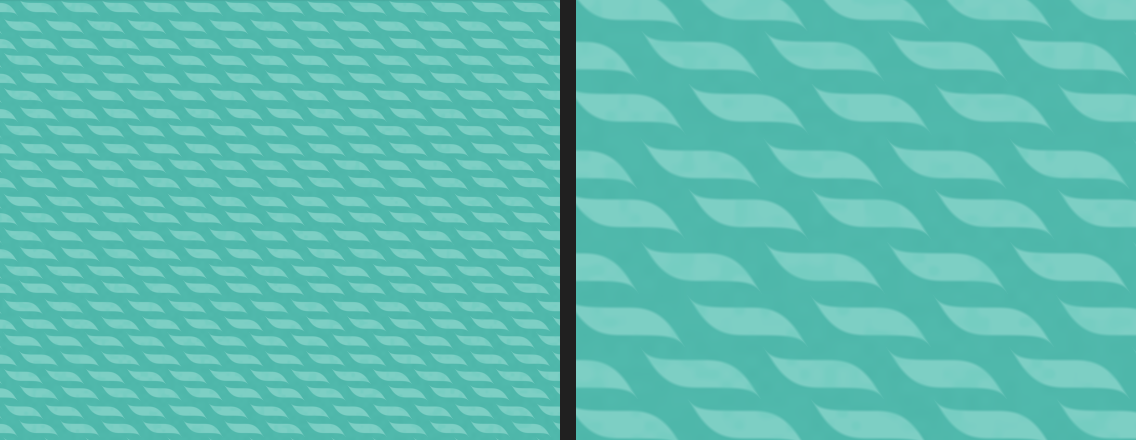
Left, the full canvas; right, a detail of the centre.
A WebGL 2 fragment shader for this pattern:

```glsl
#version 300 es
precision highp float;
// Rows of pale, S-curved leaves on teal, each second row shifted sideways.
// A leaf is the space between a curved upper edge and the same edge turned
// by half a turn; rows drift a little and the tint is faintly mottled.

uniform vec2 u_resolution;
out vec4 fragColor;

// Layout: repeats over the canvas, and leaf centres in cells
const vec2  REPEATS      = vec2(13.66, 25.12);
const float EVEN_PHASE   = 0.95;
const float ODD_PHASE    = 0.57;
const float ROW_SHIFT    = 0.03;
const float ROW_JITTER   = 0.045;

// Leaf, in canvas widths
const float HALF_LENGTH  = 0.0332;
const float BODY_HALF    = 0.0082;
const float TIP_HEIGHT   = 0.0120;
const float TIP_DECAY    = 6.0;
const float END_POWER    = 3.0;
const float EDGE_SOFT    = 0.0012;

// Wear
const float MOTTLE_SCALE = 130.0;
const float GROUND_GRAIN = 0.012;
const float TOP_LINE     = 0.0018;

const vec3 TEAL      = vec3(0.31, 0.72, 0.67);
const vec3 PALE_LEAF = vec3(0.49, 0.81, 0.77);
const vec3 MID_LEAF  = vec3(0.44, 0.80, 0.75);
const vec3 DARK_TEAL = vec3(0.27, 0.65, 0.61);

float hash(vec2 p) {
    return fract(sin(dot(p, vec2(127.1, 311.7))) * 43758.5453);
}

float valueNoise(vec2 p) {
    vec2 i = floor(p);
    vec2 f = smoothstep(0.0, 1.0, fract(p));
    float low  = mix(hash(i), hash(i + vec2(1.0, 0.0)), f.x);
    float high = mix(hash(i + vec2(0.0, 1.0)), hash(i + vec2(1.0)), f.x);
    return mix(low, high, f.y);
}

// Height (x) and slope (y) of the upper edge, u = -1..1 along the leaf
vec2 upperEdge(float u) {
    float flick = (TIP_HEIGHT - BODY_HALF) * exp(-TIP_DECAY * (u + 1.0));
    float drop  = TIP_HEIGHT + BODY_HALF;
    float right = max(u, 0.0);
    float height = BODY_HALF + flick - drop * pow(right, END_POWER);
    float slope  = -TIP_DECAY * flick - drop * END_POWER * pow(right, END_POWER - 1.0);
    return vec2(height, slope / HALF_LENGTH);
}

// Approximate signed distance to a leaf centred on the origin
float leafDistance(vec2 p) {
    float u = p.x / HALF_LENGTH;
    vec2 top = upperEdge(u);
    vec2 bottom = upperEdge(-u);
    float above = (p.y - top.x) / length(vec2(1.0, top.y));
    float below = (-p.y - bottom.x) / length(vec2(1.0, bottom.y));
    return max(above, below);
}

void main() {
    // Canvas-width units, measured down from the top left
    vec2 canvas = vec2(1.0, u_resolution.y / u_resolution.x);
    vec2 p = gl_FragCoord.xy / u_resolution.x;
    p.y = canvas.y - p.y;
    float pixel = 1.0 / u_resolution.x;
    vec2 cellSize = canvas / REPEATS;

    // Local position within the staggered, slightly uneven rows
    vec2 cell = p / cellSize + vec2(0.0, ROW_SHIFT);
    float row = floor(cell.y);
    float phase = mix(EVEN_PHASE, ODD_PHASE, mod(row, 2.0));
    float jitter = (hash(vec2(row, 3.0)) * 2.0 - 1.0) * ROW_JITTER;
    vec2 local = vec2(fract(cell.x - phase + 0.5) - 0.5,
                      0.5 + jitter - fract(cell.y)) * cellSize;

    // Leaf with a soft edge
    float soft = max(EDGE_SOFT, 0.75 * pixel);
    float leaf = 1.0 - smoothstep(-soft, soft, leafDistance(local));

    // Faint mottling of ground and leaves
    float mottle = valueNoise(p * MOTTLE_SCALE);
    vec3 ground = TEAL + (mottle - 0.5) * GROUND_GRAIN;
    vec3 tint = mix(PALE_LEAF, MID_LEAF, 0.6 * smoothstep(0.45, 0.9, mottle));
    vec3 color = mix(ground, tint, leaf);

    // Thin dark line along the top border
    float line = 1.0 - smoothstep(TOP_LINE - pixel, TOP_LINE + pixel, p.y);
    color = mix(color, DARK_TEAL, 0.7 * line);

    fragColor = vec4(color, 1.0);
}
```
